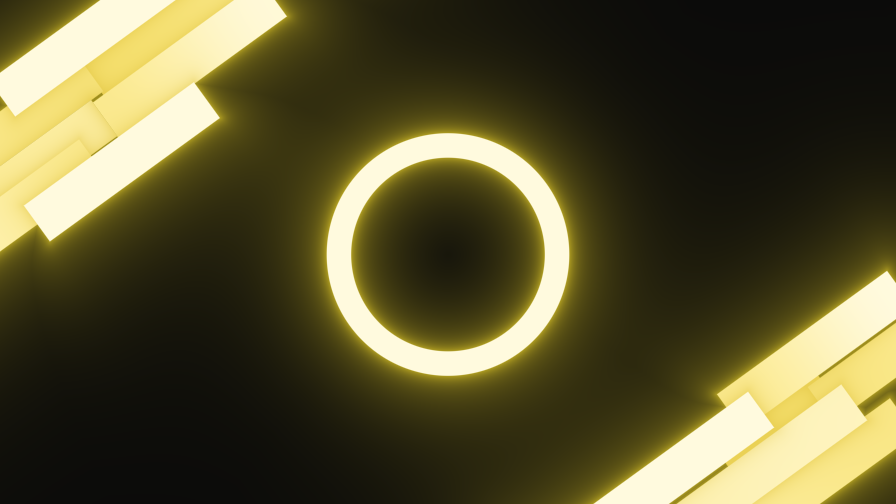
A Shadertoy shader for this background:

```glsl
#define TILT 0.628
#define BAR_HALF 0.044
#define RING_CENTER vec2(0.0, -0.005)
#define RING_RADIUS 0.2164
#define RING_HALF 0.0243
#define NIGHT vec3(0.04, 0.04, 0.037)
#define GLOW vec3(0.92, 0.82, 0.13)
#define GOLD vec3(0.95, 0.85, 0.32)
#define PALE vec3(0.99, 0.93, 0.62)
#define CREAM vec3(1.0, 0.98, 0.87)

const int BAR_COUNT = 13;

// Start and end along the tilt, then offset across it; back to front
const vec3 BARS[BAR_COUNT] = vec3[](
    vec3(-0.37, 0.3, -0.694), vec3(-1.0, -0.366, -0.704),
    vec3(-1.0, -0.396, -0.616), vec3(-1.0, -0.461, -0.567),
    vec3(-0.396, 0.016, -0.61), vec3(-0.537, 0.3, -0.766),
    vec3(-0.627, -0.21, -0.525), vec3(0.2, 0.45, 0.655),
    vec3(-0.2, 0.539, 0.794), vec3(0.42, 1.0, 0.68),
    vec3(-0.2, 0.477, 0.715), vec3(0.266, 0.683, 0.586),
    vec3(-0.2, 0.319, 0.618));

// Brightness at the start and end of each bar
const vec2 TONES[BAR_COUNT] = vec2[](
    vec2(0.2, 0.5), vec2(0.45, 0.3), vec2(0.3, 0.55), vec2(0.8, 0.4),
    vec2(0.4, 0.95), vec2(1.0), vec2(1.0), vec2(0.2),
    vec2(0.6, 0.35), vec2(0.3, 0.6), vec2(0.6, 0.75), vec2(0.4, 1.0),
    vec2(1.0));

float barDistance(vec2 p, vec3 bar) {
    vec2 center = vec2(0.5 * (bar.x + bar.y), bar.z);
    vec2 q = abs(p - center) - vec2(0.5 * (bar.y - bar.x), BAR_HALF);
    return length(max(q, 0.0)) + min(max(q.x, q.y), 0.0);
}

vec3 neonColor(float tone) {
    vec3 low = mix(GOLD, PALE, clamp(2.0 * tone, 0.0, 1.0));
    return mix(low, CREAM, clamp(2.0 * tone - 1.0, 0.0, 1.0));
}

// Tight rim light plus a wide soft falloff
float halo(float d, float spread) {
    d = max(d, 0.0);
    return 0.28 * exp(-d / 0.013) + 0.4 * exp(-d / spread);
}

void mainImage(out vec4 fragColor, in vec2 fragCoord) {
    vec2 p = (fragCoord - 0.5 * iResolution.xy) / iResolution.y;
    float edge = 0.75 / iResolution.y;
    vec2 axis = vec2(cos(TILT), sin(TILT));
    vec2 q = vec2(dot(p, axis), dot(p, vec2(axis.y, -axis.x)));

    // Light cast on the dark backdrop
    float nearest = 10.0;
    for (int i = 0; i < BAR_COUNT; i++)
        nearest = min(nearest, barDistance(q, BARS[i]));
    float ring = abs(length(p - RING_CENTER) - RING_RADIUS) - RING_HALF;
    float light = halo(ring, 0.095) + halo(nearest, 0.12);
    vec3 color = NIGHT + GLOW * min(light, 1.0);

    // Stacked bars, each shading those beneath it
    float covered = 0.0;
    for (int i = 0; i < BAR_COUNT; i++) {
        vec3 bar = BARS[i];
        float d = barDistance(q, bar);
        float along = smoothstep(bar.x, bar.y, q.x);
        float mask = 1.0 - smoothstep(-edge, edge, d);
        float shade = 0.45 * covered * exp(-max(d, 0.0) / 0.016);
        color = mix(color, GOLD * vec3(0.93, 0.91, 0.8), shade);
        color = mix(color, neonColor(mix(TONES[i].x, TONES[i].y, along)), mask);
        covered = max(covered, mask);
    }

    // Solid ring
    color = mix(color, CREAM, 1.0 - smoothstep(-edge, edge, ring));
    fragColor = vec4(color, 1.0);
}
```
